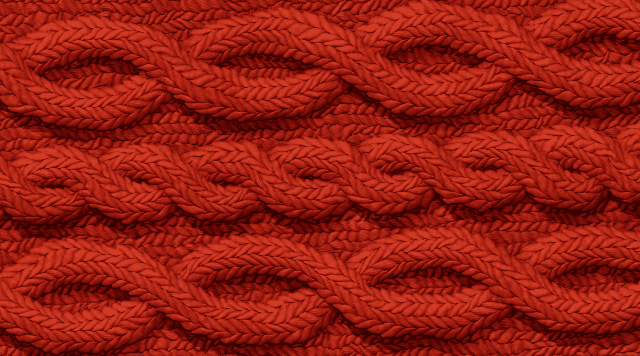
A WebGL 2 fragment shader for this texture:

```glsl
#version 300 es
precision highp float;
// Red cable-knit wool: three horizontal twisted cables on a purl ground.
uniform vec2 u_resolution;
out vec4 fragColor;

const float PI = 3.14159265;
const vec3 LIGHT = vec3(-0.3, 0.6, 0.74);
const vec3 WOOL[6] = vec3[6](
    vec3(0.21, 0.00, 0.00), vec3(0.34, 0.02, 0.01), vec3(0.45, 0.04, 0.02),
    vec3(0.56, 0.08, 0.05), vec3(0.67, 0.13, 0.07), vec3(0.79, 0.21, 0.13));

float hash(vec2 p) {
    vec3 q = fract(p.xyx * 0.1031);
    q += dot(q, q.yzx + 33.33);
    return fract((q.x + q.y) * q.z);
}

float noise(vec2 p) {
    vec2 i = floor(p), f = fract(p);
    f = f * f * (3.0 - 2.0 * f);
    return mix(mix(hash(i), hash(i + vec2(1, 0)), f.x),
               mix(hash(i + vec2(0, 1)), hash(i + vec2(1, 1)), f.x), f.y);
}

vec2 wander(vec2 p, float scale, float amount) {
    return amount * (vec2(noise(p * scale), noise(p * scale + 19.0)) - 0.5);
}

// Plump yarn legs leaning alternately per column, with holes at their corners.
float stitch(vec2 uv, float lean) {
    float column = floor(uv.y);
    float across = uv.y - column - 0.5;
    float slant = mod(column, 2.0) * 2.0 - 1.0;
    float along = uv.x + slant * lean * across + hash(vec2(column, 7.0));
    float leg = floor(along);
    float g = 2.0 * (along - leg) - 1.0;
    float c = 4.0 * across * across;
    float ply = 0.05 * sin(2.0 * PI * (g + 3.0 * across));
    float body = max(1.0 - 0.72 * g * g - 0.4 * c * c - 0.5 * g * g * c, 0.0);
    return body * (0.72 + ply + 0.4 * hash(vec2(leg, column) + 40.0));
}

// Layers are vec2(height, openness to light).
vec2 purlGround(vec2 p) {
    p += wander(p, 28.0, 0.016);
    float s = stitch(vec2(p.x / 0.027, p.y / 0.029), 0.7);
    float sunk = 0.45 + 0.55 * noise(p * 36.0 + 11.0);
    return vec2(0.011 * s, 0.8 * s * sunk);
}

vec2 addStrand(vec2 below, vec2 p, float offset, float slope, float halfWidth, float lift) {
    float dy = p.y - offset;
    float v = dy / (halfWidth * sqrt(1.0 + slope * slope));
    float edge = abs(v);
    float s = stitch(vec2((p.x + 0.6 * slope * dy) / 0.031, 2.0 * v), 1.15);
    float dome = max(1.0 - v * v, 0.0);
    vec2 strand = vec2(lift + 0.036 * dome + 0.0065 * s,
                       s * (1.0 - 0.5 * min(edge * edge * edge * edge, 1.0)));
    below.y *= 1.0 - 0.7 * exp(-4.0 * max(edge - 1.0, 0.0));
    return mix(below, strand, smoothstep(0.0, 0.14, 1.0 - edge + 0.24 * (s - 0.45)));
}

// Two strands swap sides once per period; the descending one lies on top.
vec2 addCable(vec2 below, vec2 p, vec2 start, float period, float swing, float halfWidth, float steep) {
    p -= start;
    float turn = PI * fract(p.x / period);
    float phase = turn - steep * sin(2.0 * turn);
    float offset = swing * cos(phase);
    float crossing = sin(phase);
    float slope = swing * PI / period * crossing * (1.0 - 2.0 * steep * cos(2.0 * turn));
    vec2 layer = addStrand(below, p, -offset, slope, halfWidth, 0.027 - 0.022 * crossing);
    return addStrand(layer, p, offset, -slope, halfWidth, 0.027 + 0.022 * crossing);
}

vec2 knit(vec2 p) {
    // Uneven hand tension and a slight upward tilt.
    p += wander(p, 6.0, 0.022) + wander(p + 5.0, 20.0, 0.015) + wander(p + 9.0, 55.0, 0.006);
    p.y -= 0.036 * p.x;
    vec2 layer = purlGround(p);
    layer = addCable(layer, p, vec2(0.235, 0.158), 0.486, 0.095, 0.061, 0.12);
    layer = addCable(layer, p, vec2(0.150, 0.472), 0.2425, 0.060, 0.058, 0.08);
    return addCable(layer, p, vec2(0.255, 0.790), 0.486, 0.097, 0.062, 0.12);
}

float castShadow(vec2 p, float height) {
    float block = 0.0;
    for (int i = 1; i <= 4; i++) {
        float reach = 0.013 * float(i);
        float higher = knit(p + normalize(LIGHT.xy) * reach).x - height;
        block = max(block, higher - 0.45 * reach);
    }
    return min(block * 14.0, 0.44);
}

vec3 woolColor(float tone) {
    float t = clamp(tone, 0.0, 1.05) * 5.0;
    int i = int(min(floor(t), 4.0));
    return mix(WOOL[i], WOOL[i + 1], t - float(i));
}

void main() {
    vec2 p = gl_FragCoord.xy / u_resolution.y;
    const float STEP = 0.003;
    vec2 here = knit(p);
    vec2 gradient = vec2(knit(p + vec2(STEP, 0)).x, knit(p + vec2(0, STEP)).x) - here.x;
    vec3 normal = normalize(vec3(-gradient / STEP, 1.0));
    float diffuse = max(dot(normal, LIGHT), 0.0);

    // Fine woolly fibres and broad unevenness over soft, shadowed stitches.
    float fuzz = noise(p * vec2(130.0, 210.0)) + noise(p.yx * vec2(90.0, 160.0)) - 1.0;
    float patches = noise(p * 5.0 + 3.0) + noise(p * 13.0) - 1.0;
    float tone = 0.14 + 0.52 * diffuse + 0.45 * sqrt(max(here.y, 0.0));
    tone += 0.11 * fuzz + 0.09 * patches - castShadow(p, here.x);
    fragColor = vec4(woolColor(tone), 1.0);
}
```
